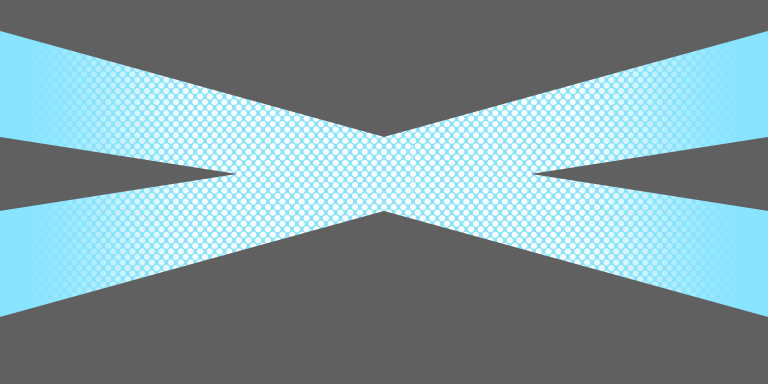
Write a Shadertoy shader that draws this background.

```glsl
// Dotted pale-blue crossed beams with side notches on a flat grey ground.

// Lengths are in canvas heights, measured from the centre of the cross.
const vec3 GREY = vec3(0.376);
const vec3 BLUE = vec3(0.53, 0.892, 1.0);
const vec3 WHITE = vec3(1.0);

const float AXIS_Y = 0.547;        // height of the horizontal mirror line
const float WAIST = 0.0964;        // half height of the cross at its centre
const float OUTER_SLOPE = 0.276;
const float NOTCH_TIP = 0.383;     // distance from centre to each notch tip
const float NOTCH_SLOPE = 0.156;

const vec2 DOT_CELL = vec2(0.0252, 0.0288);  // holds two staggered dots
const float DOT_RADIUS = 0.0079;
const float FADE_START = 0.42;     // dots are fully white inside this
const float FADE_END = 0.98;       // dots have vanished beyond this

const vec2 SEAM_LOW = vec2(-0.073, -0.061);
const vec2 SEAM_HIGH = vec2(0.0747, 0.074);
const float SEAM_WIDTH = 0.0012;
const float SEAM_WAVE = 0.003;

// Coverage of a shape from its signed distance (negative inside).
float coverage(float dist, float pixel) {
    return clamp(0.5 - dist / pixel, 0.0, 1.0);
}

// Signed distance to a wedge mirrored about the horizontal axis.
float wedge(vec2 p, float halfHeight, float slope) {
    return (abs(p.y) - halfHeight - slope * p.x) * inversesqrt(1.0 + slope * slope);
}

// Both beams together, without the side notches.
float crossBeams(vec2 p) {
    vec2 side = vec2(abs(p.x), p.y);
    float outer = wedge(side, WAIST, OUTER_SLOPE);
    float notch = wedge(side, -NOTCH_SLOPE * NOTCH_TIP, NOTCH_SLOPE);
    return max(outer, -notch);
}

// Distance to the nearest dot of one square-repeated lattice.
float lattice(vec2 p) {
    vec2 local = (fract(p / DOT_CELL + 0.5) - 0.5) * DOT_CELL;
    return length(local) - DOT_RADIUS;
}

float staggeredDots(vec2 p) {
    return min(lattice(p), lattice(p + 0.5 * DOT_CELL));
}

float segment(vec2 p, vec2 a, vec2 b) {
    vec2 along = b - a;
    float t = clamp(dot(p - a, along) / dot(along, along), 0.0, 1.0);
    return length(p - a - along * t);
}

// Thin wavy seam: a right-hand side and a base, meeting at a corner.
float seam(vec2 p) {
    vec2 corner = vec2(SEAM_HIGH.x, SEAM_LOW.y);
    vec2 wavy = p + SEAM_WAVE * sin(p.yx * 6.2832 / DOT_CELL.yx) * vec2(0.3, 1.0);
    float side = segment(wavy, corner, SEAM_HIGH);
    float base = segment(wavy, SEAM_LOW, corner);
    return min(side, base) - SEAM_WIDTH;
}

void mainImage(out vec4 fragColor, in vec2 fragCoord) {
    float pixel = 1.0 / iResolution.y;
    vec2 p = (fragCoord - vec2(0.5 * iResolution.x, AXIS_Y * iResolution.y)) * pixel;

    // Dots and seam lie on the blue, fading towards both sides.
    float fade = 1.0 - smoothstep(FADE_START, FADE_END, abs(p.x));
    float dots = coverage(staggeredDots(p), pixel) * fade;
    float line = 0.7 * coverage(seam(p), pixel);
    vec3 beam = mix(BLUE, WHITE, max(dots, line));

    // Beams over the ground.
    vec3 color = mix(GREY, beam, coverage(crossBeams(p), pixel));
    fragColor = vec4(color, 1.0);
}
```
